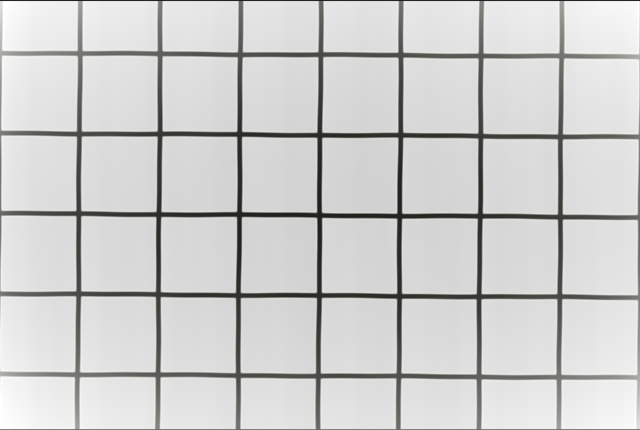
This pattern is drawn by a WebGL 1 fragment shader. Its source:

```glsl
precision highp float;
// A slightly tilted grid of dark bars over pale panes, bleached towards the borders.
uniform vec2 u_resolution;

const float CELL = 0.1254; // pane pitch, as a share of the canvas width

float hash(vec2 p) {
  return fract(sin(dot(p, vec2(41.3, 289.1))) * 4375.5);
}

// Rounded union, which fills the corners where bars cross
float smoothMin(float a, float b, float k) {
  float h = max(k - abs(a - b), 0.0) / k;
  return min(a, b) - 0.25 * k * h * h;
}

// Distance to the nearest bar axis, with a faint waver along each bar
float barDistance(vec2 grid) {
  vec2 waver = 0.004 * sin(grid.yx * 2.3 + floor(grid + 0.5) * 1.9)
             + 0.002 * sin(grid.yx * 7.1 + floor(grid + 0.5) * 4.7);
  vec2 d = abs(fract(grid + waver + 0.5) - 0.5) * CELL;
  return smoothMin(d.x, d.y, 0.003);
}

void main() {
  float pixel = 1.0 / u_resolution.x;
  vec2 p = (gl_FragCoord.xy - 0.5 * u_resolution) * pixel;
  vec2 halfSize = 0.5 * u_resolution * pixel;

  // Tilted grid coordinates, with a crossing just off the centre
  vec2 grid = (p + 0.0006 + vec2(-0.0068 * p.y, 0.0061 * p.x)) / CELL;
  float d = barDistance(grid);

  // Bleaching grows towards the sides and most of all in the corners
  vec2 e = p / halfSize;
  e *= e;
  float corner = e.x * e.y;
  float sides = pow(e.x, 8.0);

  // Panes: soft light, faint streaks and small differences between cells
  float light = 0.828 + 0.055 * e.x + 0.065 * e.y + 0.03 * corner + 0.02 * sides;
  light += 0.004 * sin(p.x * 61.0 + 0.8 * sin(p.y * 9.0)) + 0.002 * sin(p.x * 173.0);
  light += 0.012 * (hash(floor(grid)) - 0.5);
  light += 0.012 * (0.5 - fract(grid.x));
  vec3 color = vec3(min(light, 0.995));

  // Pale warm rim beside the bars
  float rim = exp(-pow((d - 0.0055) / 0.0014, 2.0));
  color += rim * vec3(0.025, 0.022, 0.008);

  // Bars: nearly black in the middle, grey at the borders
  float ink = 0.125 + 0.19 * e.x + 0.29 * e.y + 0.18 * corner + 0.1 * sides;
  ink += 0.012 * sin(grid.x * 5.3) * sin(grid.y * 4.1);
  vec3 barColor = vec3(ink) + vec3(0.004, 0.004, -0.012);
  float soft = 0.0009 + 0.5 * pixel;
  float bar = 1.0 - smoothstep(0.0036 - soft, 0.0036 + soft, d);
  color = mix(color, barColor, bar);

  // Thin dark edge along the top, fainter along the bottom
  float top = 1.0 - smoothstep(0.001, 0.001 + pixel, halfSize.y - p.y);
  float bottom = 1.0 - smoothstep(0.0008, 0.0008 + pixel, p.y + halfSize.y);
  color = mix(color, vec3(0.1), 0.95 * top);
  color = mix(color, vec3(0.4), 0.8 * bottom);

  gl_FragColor = vec4(clamp(color, 0.0, 1.0), 1.0);
}
```
